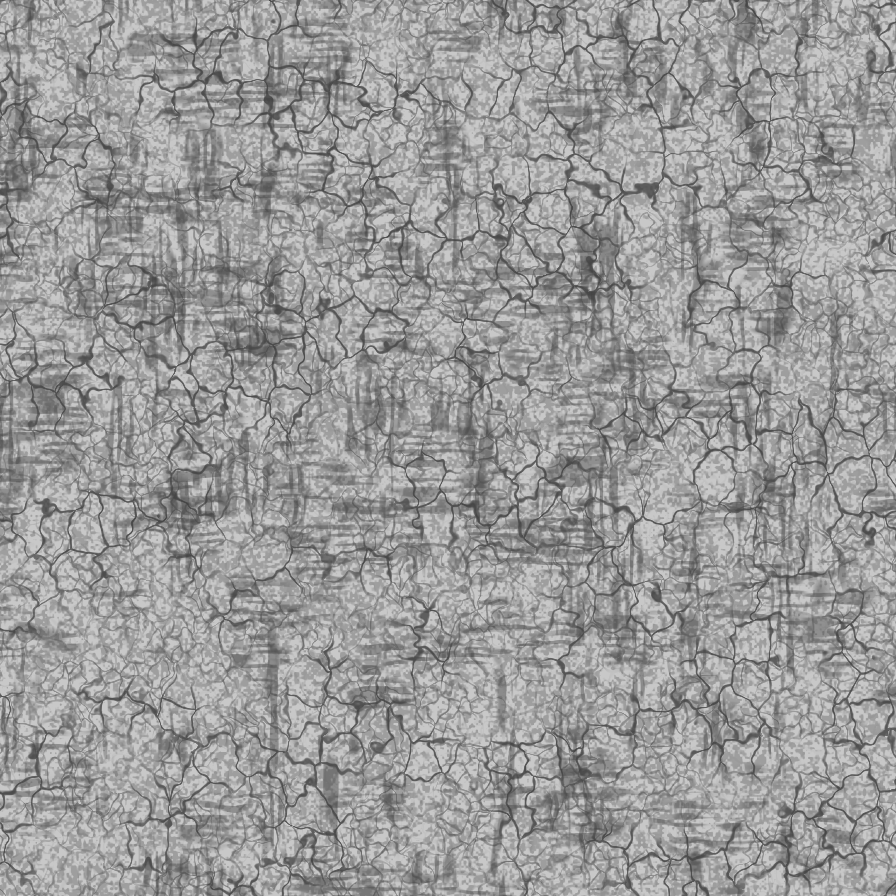
This texture is drawn by a Shadertoy shader. Its source:

```glsl
const vec3 PALE = vec3(0.785);
const vec3 INK = vec3(0.25);

vec2 hash2(vec2 p) {
    vec3 q = fract(p.xyx * vec3(0.1031, 0.1030, 0.0973));
    q += dot(q, q.yzx + 33.33);
    return fract((q.xx + q.yz) * q.zy);
}

float valueNoise(vec2 p) {
    vec2 i = floor(p), f = fract(p);
    f = f * f * (3.0 - 2.0 * f);
    float low = mix(hash2(i).x, hash2(i + vec2(1, 0)).x, f.x);
    float high = mix(hash2(i + vec2(0, 1)).x, hash2(i + vec2(1, 1)).x, f.x);
    return mix(low, high, f.y);
}

vec2 noise2(vec2 p) {
    return vec2(valueNoise(p), valueNoise(p + vec2(71.3, 38.7))) - 0.5;
}

// Distance to the border between the two nearest cells
float cellBorder(vec2 p) {
    vec2 base = floor(p), nearest = vec2(9.0), second = vec2(9.0);
    for (int y = -1; y <= 1; y++) {
        for (int x = -1; x <= 1; x++) {
            vec2 cell = base + vec2(x, y);
            vec2 r = cell + 0.05 + 0.9 * hash2(cell) - p;
            if (dot(r, r) < dot(nearest, nearest)) {
                second = nearest;
                nearest = r;
            } else if (dot(r, r) < dot(second, second)) {
                second = r;
            }
        }
    }
    float gap = dot(second, second) - dot(nearest, nearest);
    return gap / (2.0 * max(length(second - nearest), 0.05));
}

// Broken crack lines, fading in and out along their length
float cracks(vec2 p, vec2 scale, float width, float fadeScale, float faintest) {
    float line = 1.0 - smoothstep(0.2 * width, width, cellBorder(p * scale));
    float fade = smoothstep(0.3, 0.68, valueNoise(p * fadeScale + 17.0));
    return line * mix(faintest, 1.0, fade);
}

// Scratches stretched along one axis, gathered into patches
float hatch(vec2 p, vec2 lineScale, vec2 patchScale, float threshold) {
    float line = smoothstep(0.4, 0.72, valueNoise(p * lineScale));
    float area = 0.65 * valueNoise(p * patchScale + 5.0)
               + 0.35 * valueNoise(p * patchScale * 2.7 + 41.0);
    return line * smoothstep(threshold, threshold + 0.12, area);
}

float speckle(vec2 p, float bareness) {
    float n = 0.6 * valueNoise(p * 370.0) + 0.4 * valueNoise(p * 190.0 + 9.0);
    return smoothstep(0.36 + bareness, 0.68 + bareness, n);
}

float layInk(float ink, float amount) {
    return 1.0 - (1.0 - ink) * (1.0 - amount);
}

void mainImage(out vec4 fragColor, in vec2 fragCoord) {
    vec2 uv = fragCoord / iResolution.y;

    // Ragged displacement of the crack network
    vec2 ragged = uv + 0.016 * noise2(uv * 48.0) + 0.008 * noise2(uv * 125.0);
    vec2 wavy = uv + 0.003 * noise2(uv * 60.0);

    // Broad pale and worn areas
    float wear = 0.5 * valueNoise(uv * vec2(22.0, 15.0))
               + 0.5 * valueNoise(uv * 46.0 + 23.0);
    float bareness = 0.3 * (wear - 0.5);

    // Grain, scratches and cracks
    float ink = 0.31 * speckle(uv, bareness);
    ink = layInk(ink, 0.42 * hatch(wavy, vec2(34.0, 250.0), vec2(14.0, 18.0), 0.52));
    ink = layInk(ink, 0.45 * hatch(wavy, vec2(240.0, 30.0), vec2(30.0, 11.0), 0.56));
    ink = layInk(ink, 0.42 * cracks(ragged + 3.0, vec2(60.0, 54.0), 0.12, 32.0, 0.1));
    ink = layInk(ink, 0.78 * cracks(ragged, vec2(27.0, 23.0), 0.062, 19.0, 0.3));

    fragColor = vec4(mix(PALE, INK, ink), 1.0);
}
```
